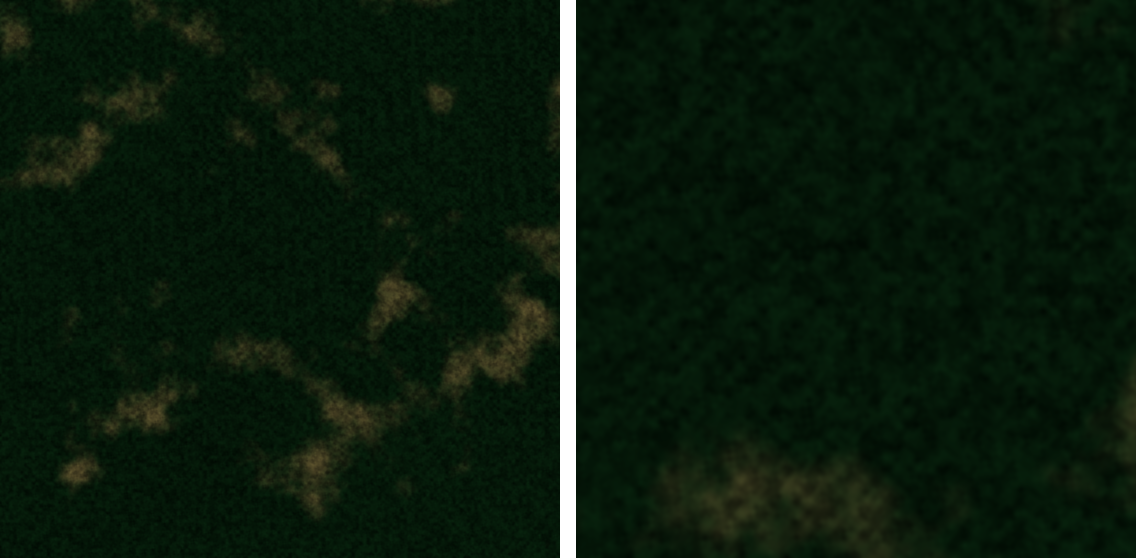
Left, the full canvas; right, a detail of the centre.
A Shadertoy shader for this texture:

```glsl
// Dark green mossy ground with fine grain and scattered soft brown patches.

const vec3 DEEP_GREEN = vec3(0.003, 0.040, 0.010);
const vec3 LIT_GREEN  = vec3(0.030, 0.135, 0.052);
const vec3 DRY_BROWN  = vec3(0.285, 0.255, 0.140);

const float PATCH_SCALE = 9.0;    // patch cells per canvas height
const float GRAIN_SCALE = 150.0;  // grain cells per canvas height

float hash(vec2 cell) {
    return fract(sin(dot(cell, vec2(127.1, 311.7))) * 43758.5453);
}

// Smoothly interpolated lattice noise, 0 to 1
float valueNoise(vec2 p) {
    vec2 cell = floor(p);
    vec2 f = fract(p);
    vec2 w = f * f * (3.0 - 2.0 * f);
    float low  = mix(hash(cell), hash(cell + vec2(1.0, 0.0)), w.x);
    float high = mix(hash(cell + vec2(0.0, 1.0)), hash(cell + vec2(1.0, 1.0)), w.x);
    return mix(low, high, w.y);
}

// Normalised sum of rotated octaves
float fbm(vec2 p, int octaves, float gain) {
    const mat2 TURN = mat2(0.8, 0.6, -0.6, 0.8);
    float sum = 0.0;
    float total = 0.0;
    float amplitude = 1.0;
    for (int i = 0; i < octaves; i++) {
        sum += amplitude * valueNoise(p);
        total += amplitude;
        amplitude *= gain;
        p = TURN * p * 2.0 + vec2(17.3, 9.1);
    }
    return sum / total;
}

// Fine green speckle with a faint broad drift in brightness
vec3 mossColor(vec2 uv, float grain) {
    float drift = fbm(uv * 5.0 + 40.0, 2, 0.5) - 0.5;
    return mix(DEEP_GREEN, LIT_GREEN, clamp(grain + 0.15 * drift, 0.0, 1.0));
}

// Coverage of the ragged dry patches
float patchMask(vec2 uv, float start, float full) {
    return smoothstep(start, full, fbm(uv * PATCH_SCALE + 3.7, 5, 0.5));
}

void mainImage(out vec4 fragColor, in vec2 fragCoord) {
    vec2 uv = fragCoord / iResolution.y;

    float grain = fbm(uv * GRAIN_SCALE, 2, 0.5);
    vec3 moss = mossColor(uv, grain);
    vec3 dry = DRY_BROWN * (0.6 + 0.8 * grain);

    vec3 color = mix(moss, dry, patchMask(uv, 0.59, 0.85));
    fragColor = vec4(color, 1.0);
}
```
